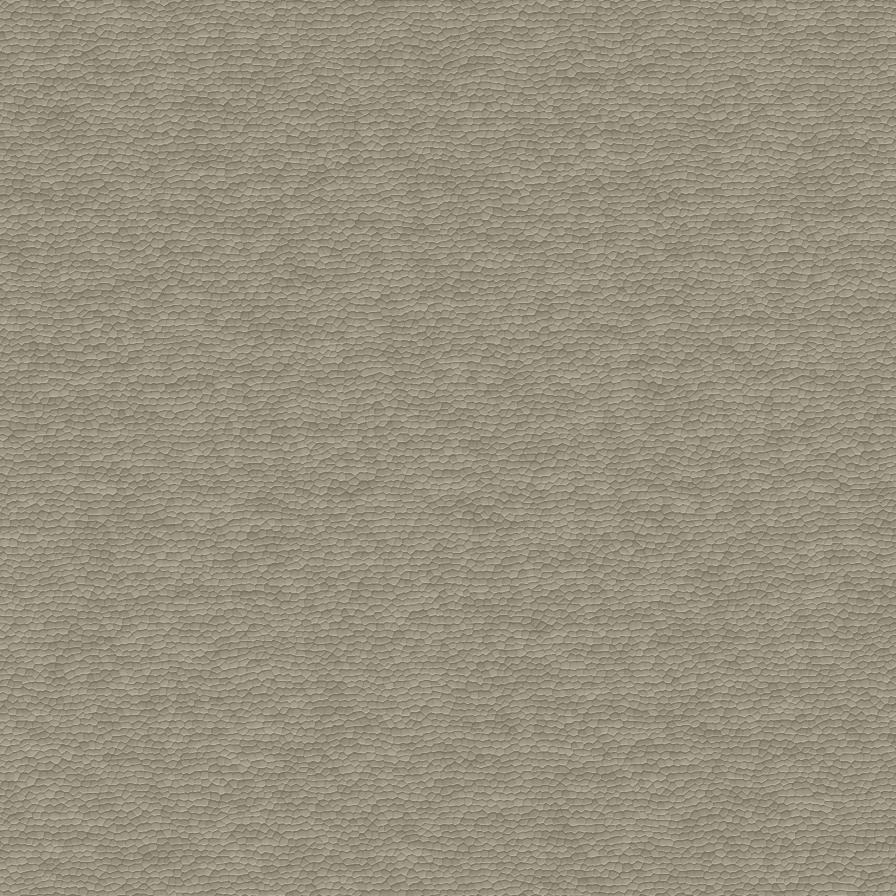
Write a WebGL 1 fragment shader that draws this texture.

```glsl
precision highp float;

// Fine pebbled leather in warm grey: rounded cellular grains in nearly level
// rows, each a small dome lit from below, with a pale lower rim and a dark
// upper crease, under faint sideways mottling from layered sines.

uniform vec2 u_resolution;

const vec2 GRAINS = vec2(106.0, 138.0);       // grains across and up the canvas
const vec3 SHADOW = vec3(0.475, 0.455, 0.385);
const vec3 LIGHT = vec3(0.725, 0.695, 0.625);
const float TAU = 6.2831853;

float hash(vec2 p) {
  return fract(sin(dot(p, vec2(127.1, 311.7))) * 43758.5453);
}

vec2 hash2(vec2 p) {
  return vec2(hash(p), hash(p + 57.3));
}

// Centre of a grain: jittered, with every other row shifted sideways.
vec2 grainCentre(vec2 cell, float jitter) {
  float rowShift = 0.5 * mod(cell.y, 2.0) - 0.25;
  return cell + 0.5 + vec2(rowShift, 0.0) + jitter * (hash2(cell) - 0.5);
}

// Sum of sine waves in scattered directions, roughly -1 to 1.
float layeredSines(vec2 p, vec2 frequency, float seed) {
  float sum = 0.0;
  for (int i = 0; i < 12; i++) {
    vec2 id = vec2(float(i), seed);
    vec2 wave = frequency * (2.0 * hash2(id) - 1.0);
    sum += sin(TAU * (dot(p, wave) + hash(id + 19.7)));
  }
  return sum / 4.5;
}

// Rows drift gently up and down.
vec2 waver(vec2 p, float amount) {
  return p + amount * vec2(layeredSines(p, vec2(10.0), 3.0),
                           layeredSines(p, vec2(12.0, 14.0), 5.0));
}

// Tone of the grain under q, in grain units; 0.5 is the mid tone.
float grainTone(vec2 q, float jitter, float rimWidth) {
  vec2 base = floor(q);
  vec2 nearest = vec2(0.0);
  vec2 nearestCell = base;
  float best = 100.0;
  for (int y = -1; y <= 1; y++) {
    for (int x = -2; x <= 2; x++) {
      vec2 cell = base + vec2(float(x), float(y));
      vec2 toCentre = grainCentre(cell, jitter) - q;
      float d = dot(toCentre, toCentre);
      if (d < best) {
        best = d;
        nearest = toCentre;
        nearestCell = cell;
      }
    }
  }

  // Distance to the closest border, and light gathered from all borders.
  float border = 10.0;
  float rimLight = 0.0;
  for (int y = -2; y <= 2; y++) {
    for (int x = -2; x <= 2; x++) {
      vec2 toCentre = grainCentre(base + vec2(float(x), float(y)), jitter) - q;
      vec2 across = toCentre - nearest;
      float span = length(across);
      if (span > 0.001) {
        vec2 normal = across / span;
        float d = dot(0.5 * (toCentre + nearest), normal);
        float rim = 1.0 - smoothstep(0.0, rimWidth, d);
        rimLight += rim * (-normal.y + 0.2 * normal.x);
        border = min(border, d);
      }
    }
  }

  // Corners far from the centre sink, which rounds the grain.
  float corner = smoothstep(0.42, 0.75, length(nearest));
  float dome = smoothstep(0.0, 0.4, border);
  float slope = nearest.y - 0.2 * nearest.x;
  float variety = hash(nearestCell + 7.9) - 0.5;
  return 0.45 + 0.46 * clamp(rimLight, -0.9, 1.0) + 0.24 * slope
       + 0.07 * dome - 0.14 * corner + 0.24 * variety;
}

void main() {
  float side = min(u_resolution.x, u_resolution.y);

  // Four samples per pixel keep the small borders smooth.
  float tone = 0.0;
  for (int i = 0; i < 4; i++) {
    vec2 offset = vec2(mod(float(i), 2.0), floor(float(i) / 2.0)) - 0.5;
    vec2 p = (gl_FragCoord.xy + 0.5 * offset) / side;
    tone += 0.25 * grainTone(waver(p, 0.0024) * GRAINS, 0.62, 0.3);
  }

  // Broad sideways mottling and a trace of fine tooth.
  vec2 uv = gl_FragCoord.xy / side;
  tone += 0.05 * layeredSines(uv, vec2(7.0, 36.0), 11.0);
  tone += 0.04 * layeredSines(uv, vec2(28.0, 56.0), 17.0);
  tone += 0.08 * (hash(floor(uv * 512.0)) - 0.5);

  gl_FragColor = vec4(mix(SHADOW, LIGHT, clamp(tone, 0.0, 1.0)), 1.0);
}
```
